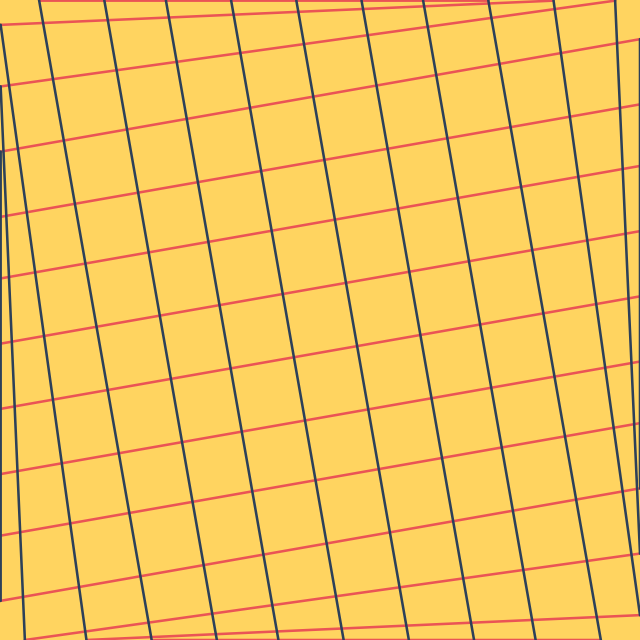
Give the GLSL for this pattern, as a Shadertoy shader.

```glsl
// Tilted string-art lattice: coral and navy chords joining pegs around a yellow square.

const int PEGS_PER_SIDE = 10;
const int PEG_COUNT = 4 * PEGS_PER_SIDE;
const float LINE_WIDTH = 0.004;

const vec3 YELLOW = vec3(1.0, 0.831, 0.376);
const vec3 CORAL = vec3(0.918, 0.329, 0.333);
const vec3 NAVY = vec3(0.176, 0.251, 0.349);

// Position along one side, snapped to a fine grid so the gaps vary slightly
float pegOffset(int index) {
    return 0.0612 + 0.00566 * floor(17.7 * float(index) + 0.52);
}

// Pegs run clockwise from the lower left: left, top, right, bottom
vec2 pegPosition(int peg) {
    int side = peg / PEGS_PER_SIDE;
    float t = pegOffset(peg % PEGS_PER_SIDE);
    if (side == 0) return vec2(0.001, t);
    if (side == 1) return vec2(t, 0.999);
    if (side == 2) return vec2(1.0, 1.0 - t);
    return vec2(1.0 - t, 0.0);
}

float segmentDistance(vec2 p, vec2 a, vec2 b) {
    vec2 pa = p - a;
    vec2 ba = b - a;
    float h = clamp(dot(pa, ba) / dot(ba, ba), 0.0, 1.0);
    return length(pa - ba * h);
}

// Nearest chord among peg pairs whose indices add up to pairSum, modulo the peg count
float chordDistance(vec2 p, int pairSum) {
    float nearest = 1.0;
    for (int i = 0; i < PEG_COUNT; i++) {
        int j = (pairSum - i + PEG_COUNT) % PEG_COUNT;
        if (j > i) {
            nearest = min(nearest, segmentDistance(p, pegPosition(i), pegPosition(j)));
        }
    }
    return nearest;
}

float lineCoverage(float dist, float width, float pixel) {
    return clamp((0.5 * width - dist) / pixel + 0.5, 0.0, 1.0);
}

void mainImage(out vec4 fragColor, in vec2 fragCoord) {
    vec2 uv = fragCoord / iResolution.xy;
    float pixel = 1.0 / min(iResolution.x, iResolution.y);

    // Rising coral chords, then falling navy chords on top
    float coral = lineCoverage(chordDistance(uv, 27), LINE_WIDTH, pixel);
    float navy = lineCoverage(chordDistance(uv, 7), LINE_WIDTH, pixel);

    vec3 color = mix(YELLOW, CORAL, coral);
    color = mix(color, NAVY, navy);
    fragColor = vec4(color, 1.0);
}
```
